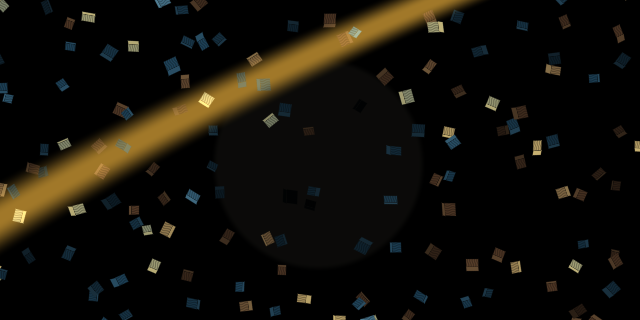
Reproduce this background procedurally as a WebGL 2 fragment shader.

```glsl
#version 300 es
precision highp float;

uniform vec2 u_resolution;
out vec4 fragColor;

const vec3 GOLD = vec3(0.63, 0.47, 0.16);
const vec3 DISC = vec3(0.042, 0.040, 0.034);
const vec3 STEEL = vec3(0.13, 0.29, 0.39);
const vec3 SKY = vec3(0.50, 0.70, 0.78);
const vec3 CLAY = vec3(0.36, 0.25, 0.17);
const vec3 CREAM = vec3(0.80, 0.72, 0.46);
const vec2 DISC_CENTER = vec2(0.995, 0.487);
const float DISC_RADIUS = 0.325;

vec3 hash3(vec2 cell, float seed) {
    vec3 v = fract(vec3(cell, seed) * vec3(0.1031, 0.1030, 0.0973) + 0.137);
    v += dot(v, v.yxz + 33.33);
    return fract((v.xxy + v.yzz) * v.zyx);
}

mat2 rotation(float angle) {
    float c = cos(angle), s = sin(angle);
    return mat2(c, s, -s, c);
}

// Coverage of a slanted rectangle
float face(vec2 p, vec2 halfSize, float slant, float aa) {
    p.x -= slant * p.y;
    vec2 d = abs(p) - halfSize;
    return 1.0 - smoothstep(-aa, aa, max(d.x, d.y));
}

// Bowed beam that narrows toward the right
float beam(vec2 p) {
    float curve = 0.318 + 0.58 * p.x - 0.06 * p.x * p.x;
    float slope = 0.58 - 0.12 * p.x;
    float dist = abs(p.y - curve) / sqrt(1.0 + slope * slope);
    float width = max(0.108 - 0.027 * p.x, 0.03);
    return 1.0 - smoothstep(0.1, 1.0, dist / width);
}

// A small block with a ribbed front and a lit upper face
vec4 chip(vec2 p, vec2 center, float seed, float aa) {
    vec3 shape = hash3(center * 91.0, seed + 3.0);
    vec3 tone = hash3(center * 73.0, seed + 7.0);
    vec2 q = rotation(shape.x * 6.283) * (p - center);
    vec2 size = mix(vec2(0.012, 0.009), vec2(0.021, 0.017), shape.yz);
    float depth = size.y * mix(0.2, 0.6, tone.z);
    float slant = (shape.z - 0.5) * 0.7;

    float front = face(q, size, slant * 0.3, aa);
    vec2 topOffset = vec2(slant * depth, size.y + depth);
    float top = face(q - topOffset, vec2(size.x, depth), slant, aa);

    // Warm blocks become more common on the right
    float warm = step(0.82 - 0.23 * center.x, tone.x);
    vec3 base = mix(STEEL, CLAY, warm);
    vec3 lit = mix(SKY, CREAM, max(warm, step(0.88, tone.y)));
    float light = mix(0.35, 1.05, tone.y);
    float flash = smoothstep(0.72, 0.98, tone.y);
    float ribs = 0.87 + 0.13 * sin(q.x * 850.0 + 2.0 * sin(q.y * 190.0));
    vec3 frontColor = mix(base, lit, flash * 0.7) * light * ribs;
    vec3 topColor = mix(base, lit, 0.12 + flash * 0.75) * light;

    // Blocks near the disc centre fall into shade
    float discDist = length(center - DISC_CENTER);
    float shade = mix(0.55, 1.0, smoothstep(0.18, 0.36, discDist));
    shade = mix(shade, 1.0, flash);
    shade *= mix(1.0, 0.12, step(discDist, 0.29) * step(tone.y, 0.22));
    return vec4(mix(frontColor, topColor, top) * shade, max(front, top));
}

// Jittered cells, searched with their neighbours
vec3 scatter(vec3 color, vec2 p, float cellSize, float seed, float glow, float aa) {
    vec2 home = floor(p / cellSize);
    for (int y = -1; y <= 1; y++) {
        for (int x = -1; x <= 1; x++) {
            vec2 cell = home + vec2(x, y);
            vec3 random = hash3(cell, seed);
            vec2 center = (cell + random.xy) * cellSize;
            float inDisc = 1.0 - smoothstep(0.22, 0.34, length(center - DISC_CENTER));
            float chance = 0.86 - 0.2 * inDisc - 0.16 * smoothstep(1.3, 2.0, center.x);
            if (random.z < chance) {
                vec4 block = chip(p, center, seed, aa);
                vec3 tinted = block.rgb + GOLD * glow * 0.65;
                color = mix(color, tinted, block.a);
            }
        }
    }
    return color;
}

void main() {
    vec2 p = gl_FragCoord.xy / u_resolution.y;
    float aa = 0.75 / u_resolution.y;

    // Dim disc on black
    float discDist = length(p - DISC_CENTER) - DISC_RADIUS;
    vec3 color = DISC * (1.0 - smoothstep(-0.012, 0.012, discDist));

    // Golden beam
    float glow = beam(p);
    color = mix(color, GOLD, glow);

    // Two loose layers of blocks
    color = scatter(color, p, 0.155, 11.0, glow, aa);
    color = scatter(color, p, 0.165, 47.0, glow, aa);

    fragColor = vec4(color, 1.0);
}
```
